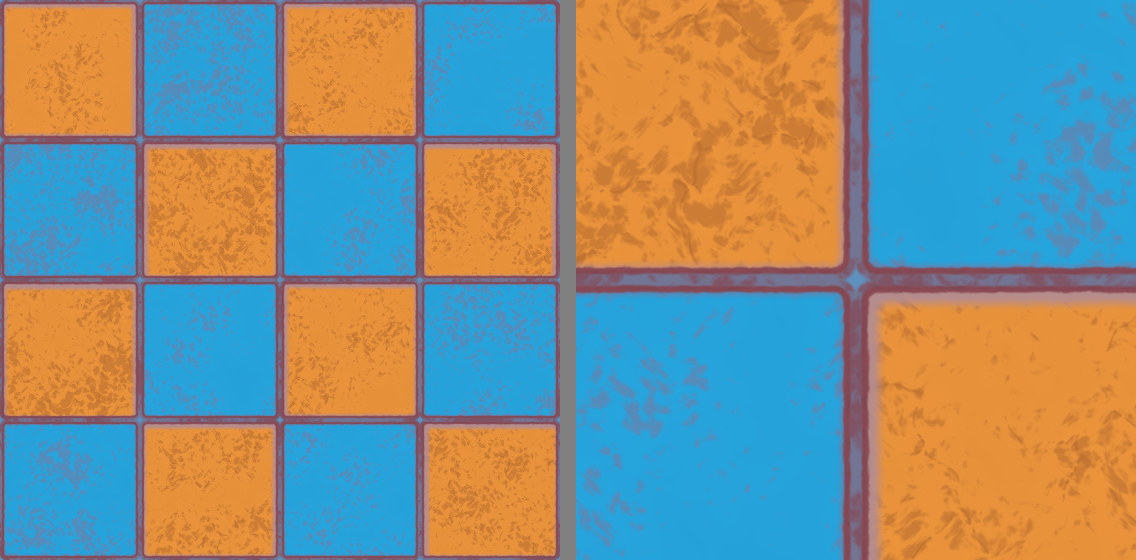
Left: the whole. Right: its middle third, enlarged.
Reproduce this pattern procedurally as a Shadertoy shader.

```glsl
// Worn checkerboard of blue and orange square tiles with dark red rims and thin grout.
const float TAU = 6.2831853;
const float TILES = 4.0;            // repeats across and down
const float RIM_INSET = 0.0215;     // rim line to cell border, in cells
const float RIM_HALF_WIDTH = 0.0075;
const float CORNER_RADIUS = 0.03;
const float BEVEL_INSET = 0.042;
const float RIM_WOBBLE = 0.009;
const float BROAD_SCALE = 9.0;      // noise cells across the canvas
const float FINE_SCALE = 76.0;
const float SCRATCH_SCALE = 22.0;
const float WEAR_LEVEL = 0.605;
const float WEAR_SPREAD = 0.09;     // wear difference between tiles

const vec3 BLUE = vec3(0.147, 0.638, 0.858);
const vec3 ORANGE = vec3(0.908, 0.570, 0.230);
const vec3 BLUE_WEAR = vec3(0.40, 0.51, 0.68);
const vec3 ORANGE_WEAR = vec3(0.70, 0.41, 0.18);
const vec3 RIM = vec3(0.52, 0.27, 0.31);
const vec3 GROUT = vec3(0.45, 0.46, 0.58);
const vec3 CROSSING = vec3(0.37, 0.57, 0.74);
const vec3 BEVEL = vec3(0.70, 0.55, 0.57);

vec2 hash2(vec2 p) {
    vec3 q = fract(p.xyx * vec3(0.1031, 0.1030, 0.0973));
    q += dot(q, q.yzx + 33.33);
    return fract((q.xx + q.yz) * q.zy);
}

// Nearest and second nearest point distances; wraps on the unit square.
vec2 cellular(vec2 uv, float scale) {
    vec2 p = uv * scale;
    vec2 cell = floor(p);
    vec2 nearest = vec2(8.0);
    for (int y = -1; y <= 1; y++) {
        for (int x = -1; x <= 1; x++) {
            vec2 neighbour = cell + vec2(x, y);
            vec2 point = neighbour + hash2(mod(neighbour, scale) + scale);
            float d = length(point - p);
            nearest.y = min(nearest.y, max(nearest.x, d));
            nearest.x = min(nearest.x, d);
        }
    }
    return nearest;
}

float blotches(vec2 uv, float scale) {
    float sum = 0.0;
    float weight = 0.5;
    for (int i = 0; i < 3; i++) {
        sum += weight * (1.0 - cellular(uv, scale).x);
        scale *= 2.0;
        weight *= 0.6;
    }
    return sum / 0.98;
}

// Layered sines with whole frequencies make the blotches ragged.
vec2 warp(vec2 uv) {
    vec2 bend = 0.005 * sin(TAU * (vec2(11.0, 13.0) * uv.yx + vec2(3.0, -4.0) * uv));
    bend += 0.0016 * sin(TAU * (vec2(37.0, 41.0) * uv.yx + vec2(-17.0, 19.0) * uv));
    return uv + bend;
}

float roundedBox(vec2 p, float halfSize, float radius) {
    vec2 q = abs(p) - halfSize + radius;
    return length(max(q, 0.0)) + min(max(q.x, q.y), 0.0) - radius;
}

void mainImage(out vec4 fragColor, in vec2 fragCoord) {
    vec2 uv = fragCoord / iResolution.xy;
    vec2 cell = floor(uv * TILES);
    vec2 p = fract(uv * TILES) - 0.5;
    float pixel = TILES / min(iResolution.x, iResolution.y);
    bool isBlue = mod(cell.x + cell.y, 2.0) < 0.5;
    vec2 tileRandom = hash2(cell + 17.0);

    // Noise shared by faces, rims and grout
    vec2 warped = warp(uv);
    float broad = blotches(warped, BROAD_SCALE);
    float fine = blotches(warped, FINE_SCALE);
    float edge = roundedBox(p, 0.5 - RIM_INSET, CORNER_RADIUS);
    float raggedEdge = edge + (fine - 0.5) * RIM_WOBBLE;

    // Speckled wear, stronger on some tiles
    float level = WEAR_LEVEL + WEAR_SPREAD * (0.5 - tileRandom.x);
    float wear = smoothstep(level - 0.03, level + 0.12, mix(broad, fine, 0.55));
    vec3 color = isBlue ? BLUE : ORANGE;
    color *= 1.0 + 0.04 * (broad - 0.5);
    color = mix(color, isBlue ? BLUE_WEAR : ORANGE_WEAR, (isBlue ? 0.75 : 0.55) * wear);

    if (isBlue) {
        // Thin ragged fringe
        color = mix(color, BLUE_WEAR, 0.7 * smoothstep(-0.026, -0.008, raggedEdge));
    } else {
        // Broken fine scratches
        vec2 distances = cellular(warped, SCRATCH_SCALE);
        float scratch = 1.0 - smoothstep(0.01, 0.06, distances.y - distances.x);
        scratch *= smoothstep(0.48, 0.62, fine) * smoothstep(0.48, 0.62, broad);
        color = mix(color, ORANGE_WEAR, 0.45 * scratch);

        // Pale bevel, pushed off centre so its sides differ
        vec2 shift = vec2(0.034 * (tileRandom.y - 0.5), -0.006 - 0.014 * tileRandom.x);
        float bevel = roundedBox(p - shift, 0.5 - BEVEL_INSET, CORNER_RADIUS);
        bevel += (fine - 0.5) * RIM_WOBBLE;
        color = mix(color, BEVEL, 0.95 * smoothstep(-0.024, 0.014, bevel));
    }

    // Grout, stained along the sides and clean at the crossings
    vec3 grout = mix(GROUT, RIM, 0.7 * smoothstep(0.48, 0.68, mix(broad, fine, 0.4)));
    grout = mix(grout, CROSSING, smoothstep(0.019, 0.032, edge));
    color = mix(color, grout, smoothstep(-pixel, pixel, edge));

    // Dark rim line with a soft outer falloff
    float soft = 0.003 + 0.5 * pixel;
    float rim = 1.0 - smoothstep(RIM_HALF_WIDTH - soft, RIM_HALF_WIDTH + soft, abs(raggedEdge));
    color = mix(color, RIM * (0.94 + 0.12 * fine), 0.95 * rim);

    fragColor = vec4(color, 1.0);
}
```
